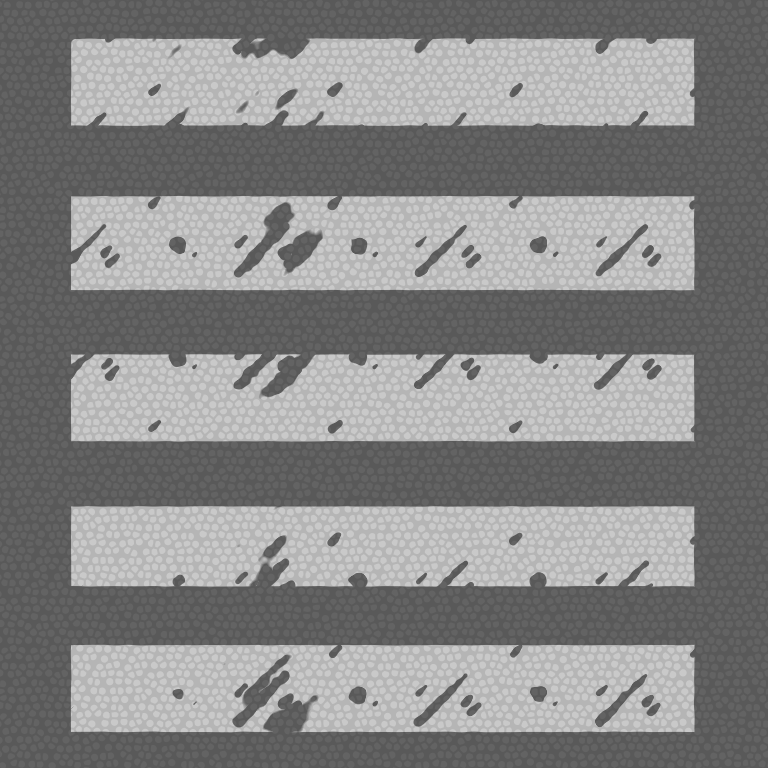
Write a Shadertoy shader that draws this pattern.

```glsl
// Worn road crossing: five pale painted bars on dark pebbled asphalt.
// Pebbles are a wrapped, staggered Voronoi grid; the wear is a repeating motif
// of diagonal chips plus streak noise that thickens around one worn track.

const float ASPHALT_GAP = 0.35, ASPHALT_PEBBLE = 0.39;
const float PAINT_GAP = 0.71, PAINT_PEBBLE = 0.79;

const int   BARS = 5;
const vec2  BAR_SPAN = vec2(0.0925, 0.904);     // left and right ends
const float BAR_FIRST = 0.1035;                 // centre of the lowest bar
const float BAR_STEP = 0.181, BAR_STRETCH = 0.0041;
const float BAR_HALF = 0.0565, BAR_HALF_VARY = 0.0045;

const vec2  PEBBLES = vec2(82.0, 94.0);         // even row count, so it wraps
const float PEBBLE_JITTER = 0.5, PEBBLE_RADIUS = 0.385, PEBBLE_GAP = 0.11;

const vec2  CHIP_PERIOD = vec2(0.235, 0.1462);
const vec2  CHIP_ANCHOR = vec2(0.6315, 0.6927);
const vec2  STREAKS = vec2(12.0, 44.0);         // along and across the diagonal
const float TRACK_X = 0.37, TRACK_WIDTH = 0.055;

// Chip motif: centre x, centre y, half length, half width
const int CHIPS = 7;
const vec4 CHIP[CHIPS] = vec4[CHIPS](
    vec4(-0.056, -0.018, 0.048, 0.005),
    vec4(-0.022, -0.0195, 0.010, 0.0045),
    vec4(-0.014, -0.031, 0.012, 0.0045),
    vec4(-0.082, -0.0065, 0.010, 0.003),
    vec4(0.072, -0.010, 0.012, 0.010),
    vec4(0.0925, -0.0235, 0.004, 0.002),
    vec4(0.041, 0.045, 0.011, 0.004));

vec2 hash22(vec2 p) {
    vec3 q = fract(p.xyx * vec3(0.1031, 0.1030, 0.0973));
    q += dot(q, q.yzx + 33.33);
    return fract((q.xx + q.yz) * q.zy);
}

// Value noise that wraps after a whole number of cells
float noise(vec2 p, vec2 period) {
    vec2 i = floor(p), f = fract(p);
    f = f * f * (3.0 - 2.0 * f);
    float a = hash22(mod(i, period)).x;
    float b = hash22(mod(i + vec2(1, 0), period)).x;
    float c = hash22(mod(i + vec2(0, 1), period)).x;
    float d = hash22(mod(i + vec2(1, 1), period)).x;
    return mix(mix(a, b, f.x), mix(c, d, f.x), f.y);
}

float bell(float x, float width) { return exp(-x * x / (width * width)); }

// Coverage of a distance field over one pixel
float cover(float d, float px) { return clamp(0.5 - d / px, 0.0, 1.0); }

// Signed distance to rounded pebbles, in canvas units
float pebbles(vec2 p) {
    vec2 g = p * PEBBLES;
    vec2 aspect = vec2(1.0, PEBBLES.x / PEBBLES.y);
    float near = 9.0, next = 9.0;
    for (int j = -1; j <= 1; j++)
    for (int i = -1; i <= 1; i++) {
        float row = floor(g.y) + float(j);
        float shift = 0.5 * mod(row, 2.0);
        vec2 id = vec2(floor(g.x - shift) + float(i), row);
        vec2 jitter = (hash22(mod(id, PEBBLES)) - 0.5) * PEBBLE_JITTER;
        float d = length((id + vec2(shift + 0.5, 0.5) + jitter - g) * aspect);
        next = min(next, max(near, d));
        near = min(near, d);
    }
    return max(near - PEBBLE_RADIUS, PEBBLE_GAP - 0.5 * (next - near)) / PEBBLES.x;
}

// Signed distance to the painted bars
float bars(vec2 p) {
    float d = 1.0;
    for (int i = 0; i < BARS; i++) {
        float k = float(i);
        float centre = BAR_FIRST + k * BAR_STEP + k * k * BAR_STRETCH;
        float halfHeight = BAR_HALF - BAR_HALF_VARY * sin(k * 1.5708);
        d = min(d, abs(p.y - centre) - halfHeight);
    }
    return max(d, max(BAR_SPAN.x - p.x, p.x - BAR_SPAN.y));
}

// Signed distance to worn-away paint; it only shows inside the bars
float wear(vec2 p) {
    vec2 t = mod(p - CHIP_ANCHOR + 0.5 * CHIP_PERIOD, CHIP_PERIOD) - 0.5 * CHIP_PERIOD;
    float ragged = noise(p * 110.0, vec2(110.0)) - 0.5;
    float track = bell(p.x - TRACK_X, TRACK_WIDTH);

    // Chips, tapering towards the upper right
    float chips = 1.0;
    for (int i = 0; i < CHIPS; i++) {
        vec4 c = CHIP[i];
        vec2 q = t - c.xy;
        vec2 r = vec2(q.x + q.y, q.y - q.x) * 0.7071;
        float reach = c.z - c.w;
        float taper = 1.0 - 0.45 * clamp(r.x / c.z, -0.3, 1.0);
        float d = length(vec2(r.x - clamp(r.x, -reach, reach), r.y)) - c.w * taper;
        chips = min(chips, d + ragged * min(0.8 * c.w, 0.006));
    }
    float sheltered = (1.0 - smoothstep(0.2, 0.27, p.x)) * (1.0 - smoothstep(0.38, 0.46, p.y));
    chips += 0.006 * sheltered - 0.003 * track;

    // Diagonal streaks, densest along the track
    float band = 1.0 - smoothstep(0.042, 0.07, abs(t.y + 0.009));
    float upperLeft = 0.8 * bell(p.x - 0.22, 0.03) * smoothstep(0.6, 0.8, p.y);
    float amount = max(track * band, upperLeft);
    float n = noise(vec2(p.x + p.y, p.x - p.y) * STREAKS, STREAKS) + 0.2 * ragged;
    float streaks = (1.1 - 0.48 * amount - n) / 60.0;
    return min(chips, streaks);
}

void mainImage(out vec4 fragColor, in vec2 fragCoord) {
    vec2 p = fragCoord / iResolution.xy;
    float px = 1.0 / min(iResolution.x, iResolution.y);
    float wobble = (noise(p * 60.0, vec2(60.0)) - 0.5) * 0.001;
    float paint = cover(bars(p) + wobble, px) * (1.0 - cover(wear(p), px));
    float pebble = cover(pebbles(p), px);
    float shade = mix(mix(ASPHALT_GAP, ASPHALT_PEBBLE, pebble),
                      mix(PAINT_GAP, PAINT_PEBBLE, pebble), paint);
    fragColor = vec4(vec3(shade), 1.0);
}
```
